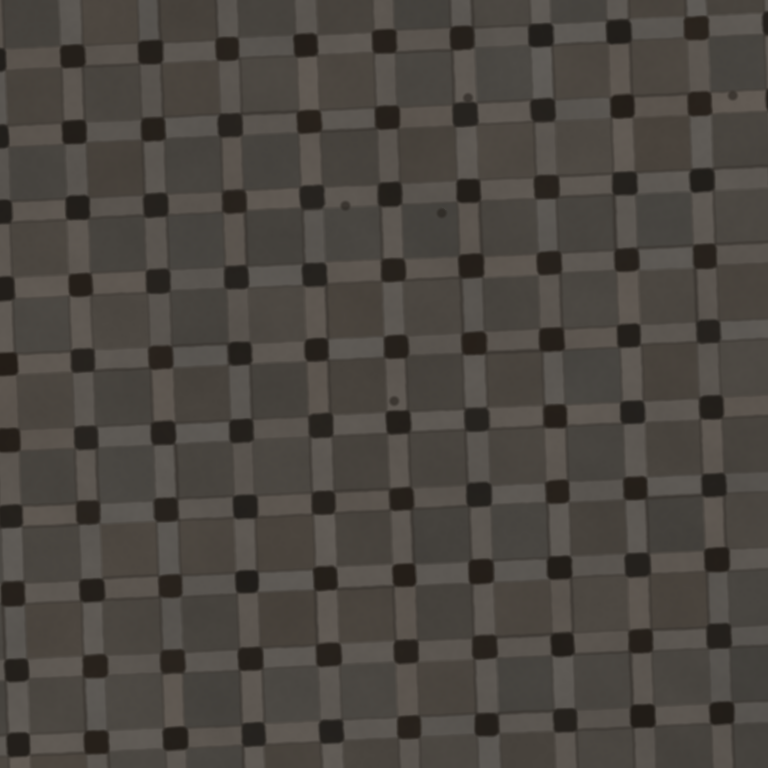
Write a Shadertoy shader that draws this texture.

```glsl
// Lattice, in canvas units
const vec2 ORIGIN = vec2(0.1263, 0.0339);
const vec2 COLUMN_STEP = vec2(0.1017, 0.0047);
const vec2 ROW_STEP = vec2(-0.0036, 0.0992);

// Tile shape, in lattice units
const float STRIP_HALF = 0.137;
const float DOT_GROWTH = 0.016;
const float JOINT = 0.004;
const float SOFTNESS = 0.032;
const float CORNER = 0.035;
const float JITTER = 0.014;
const float WOBBLE = 0.007;

// Wear
const float TILE_VARIATION = 0.024;
const float TINT_VARIATION = 0.012;
const float MOTTLE = 0.024;
const float SPECK_CHANCE = 0.012;

const vec3 SQUARE_COLOR = vec3(0.285, 0.268, 0.246);
const vec3 BAR_COLOR = vec3(0.360, 0.340, 0.318);
const vec3 DOT_COLOR = vec3(0.143, 0.125, 0.106);
const vec3 JOINT_COLOR = vec3(0.225, 0.207, 0.188);

vec3 hash3(vec2 p) {
    vec3 q = fract(p.xyx * vec3(0.1031, 0.1030, 0.0973));
    q += dot(q, q.yxz + 33.33);
    return fract((q.xxy + q.yzz) * q.zyx);
}

// Distance to the nearest scattered point, and that point's random value
vec2 cellular(vec2 p) {
    vec2 nearest = vec2(8.0, 0.0);
    for (int y = -1; y <= 1; y++)
    for (int x = -1; x <= 1; x++) {
        vec2 cell = floor(p) + vec2(x, y);
        vec3 h = hash3(cell + 71.0);
        float d = length(cell + h.xy - p);
        if (d < nearest.x) nearest = vec2(d, h.z);
    }
    return nearest;
}

float roundedBox(vec2 p, vec2 halfSize, float radius) {
    vec2 q = abs(p) - halfSize + radius;
    return length(max(q, 0.0)) + min(max(q.x, q.y), 0.0) - radius;
}

// Layered sines, roughly -1 to 1
float softWaves(vec2 p) {
    float sum = 0.0, gain = 0.5;
    for (int i = 0; i < 4; i++) {
        sum += gain * sin(p.x + 1.7 * sin(p.y)) * sin(p.y + 1.3 * sin(0.8 * p.x));
        p = mat2(1.5, 1.1, -1.1, 1.5) * p + 2.3;
        gain *= 0.6;
    }
    return sum;
}

void mainImage(out vec4 fragColor, in vec2 fragCoord) {
    vec2 uv = fragCoord / iResolution.xy;
    vec2 p = inverse(mat2(COLUMN_STEP, ROW_STEP)) * (uv - ORIGIN);
    float pixel = 1.0 / (COLUMN_STEP.x * iResolution.y);
    float edge = max(SOFTNESS, 0.7 * pixel);

    // Uneven, hand-cut edges
    vec2 worn = p + WOBBLE * vec2(softWaves(p * 9.0), softWaves(p.yx * 9.0 + 4.0));

    // Squares, then both kinds of bar, then the dark dots at the crossings
    vec3 color = JOINT_COLOR;
    for (int kind = 3; kind >= 0; kind--) {
        vec2 isGap = vec2(kind & 1, kind >> 1);
        vec2 center = floor(worn - 0.5 * isGap + 0.5) + 0.5 * isGap;
        vec3 h = hash3(center * 2.0 + 40.0);
        vec3 g = hash3(center * 2.0 + 140.0);
        bool isDot = kind == 0;

        vec2 halfSize = mix(vec2(STRIP_HALF), vec2(0.5 - STRIP_HALF), isGap);
        halfSize += (isDot ? DOT_GROWTH : -JOINT) + JITTER * (g.xy - 0.5);
        vec2 offset = JITTER * 2.0 * (h.xy - 0.5);
        float d = roundedBox(worn - center - offset, halfSize, isDot ? 2.0 * CORNER : CORNER);

        vec3 tile = isDot ? DOT_COLOR : kind == 3 ? SQUARE_COLOR : BAR_COLOR;
        tile += TILE_VARIATION * (h.z - 0.5);
        tile += TINT_VARIATION * (g.z - 0.5) * vec3(-1.0, 0.2, 1.0);
        color = mix(color, tile, 1.0 - smoothstep(-edge, edge, d));
    }

    // Cloudy stains and fine grain
    float grain = cellular(p * 9.0).x - 0.45;
    color *= 1.0 + MOTTLE * (1.5 * softWaves(p * 2.1) + grain);

    // Rare dark specks
    vec2 speck = cellular(p * 2.5 + 17.0);
    float speckMask = 1.0 - smoothstep(0.08, 0.22, speck.x);
    color = mix(color, DOT_COLOR, 0.6 * speckMask * step(speck.y, SPECK_CHANCE));

    // Light falls off toward the upper left and lower right corners
    float falloff = (uv.x - 0.5) * (uv.y - 0.5);
    color *= 1.0 + 0.12 * falloff;

    fragColor = vec4(clamp(color, 0.0, 1.0), 1.0);
}
```
